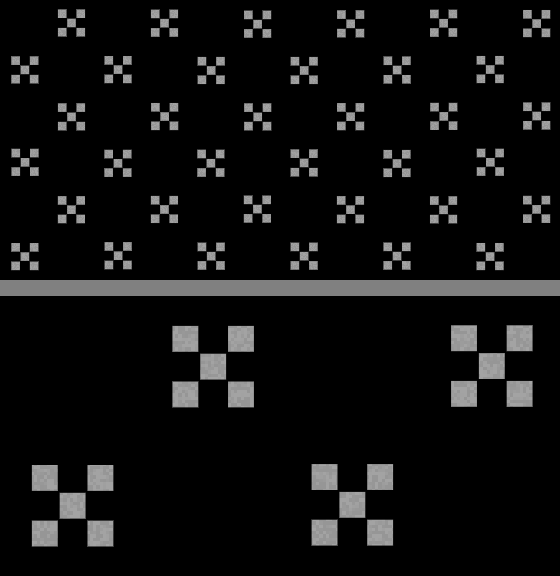
Top, the full canvas; bottom, a detail of the centre.
Give the GLSL for this pattern, as a Shadertoy shader.

```glsl
// Staggered rows of small grey crosses on black, each made of five squares.
// The plane is split into offset cells; every cell folds a square distance
// function into a quincunx, with hashed displacement and a faint tonal grain.

// Lengths are fractions of the canvas height.
const vec2 PITCH = vec2(0.3323, 0.1659);      // column and row spacing
const vec2 FIRST_MARK = vec2(0.0891, 0.0862); // centre of the lowest left mark
const float SQUARE_HALF = 0.0154;
const float SQUARE_STEP = 0.0331;             // centre to corner square, per axis
const vec2 JITTER = vec2(0.0006, 0.0026);     // largest displacement of a mark
const float GRAIN_CELLS = 256.0;              // grain cells per canvas height
const vec3 BACKGROUND = vec3(0.0);
const vec3 GREY_DARK = vec3(0.59);
const vec3 GREY_LIGHT = vec3(0.64);

// Integer hash, returns two values in 0..1
vec2 hash22(vec2 cell) {
    uvec2 n = uvec2(ivec2(cell) + 1024);
    uint h = n.x * 1597u ^ n.y * 51749u;
    h = (h ^ (h >> 15)) * 73129u;
    h = (h ^ (h >> 13)) * 31337u;
    h ^= h >> 16;
    return vec2(h & 65535u, h >> 16) / 65535.0;
}

float squareDistance(vec2 p, float halfSize) {
    vec2 d = abs(p) - halfSize;
    return length(max(d, 0.0)) + min(max(d.x, d.y), 0.0);
}

// One centre square and four corner squares, by mirror symmetry
float quincunxDistance(vec2 p) {
    float centre = squareDistance(p, SQUARE_HALF);
    float corners = squareDistance(abs(p) - SQUARE_STEP, SQUARE_HALF);
    return min(centre, corners);
}

void mainImage(out vec4 fragColor, in vec2 fragCoord) {
    vec2 p = fragCoord / iResolution.y;
    float pixel = 1.0 / iResolution.y;

    // Staggered cell: odd rows move half a column to the right
    vec2 q = p - FIRST_MARK;
    float row = floor(q.y / PITCH.y + 0.5);
    q.x -= 0.5 * PITCH.x * mod(row, 2.0);
    vec2 cell = vec2(floor(q.x / PITCH.x + 0.5), row);
    q -= cell * PITCH;

    // Slightly uneven placement
    q -= JITTER * (2.0 * hash22(cell) - 1.0);

    // Grey with grain, blended over the background
    float grain = hash22(floor(p * GRAIN_CELLS)).x;
    vec3 grey = mix(GREY_DARK, GREY_LIGHT, smoothstep(0.3, 0.8, grain));
    float coverage = clamp(0.5 - quincunxDistance(q) / pixel, 0.0, 1.0);
    fragColor = vec4(mix(BACKGROUND, grey, coverage), 1.0);
}
```
